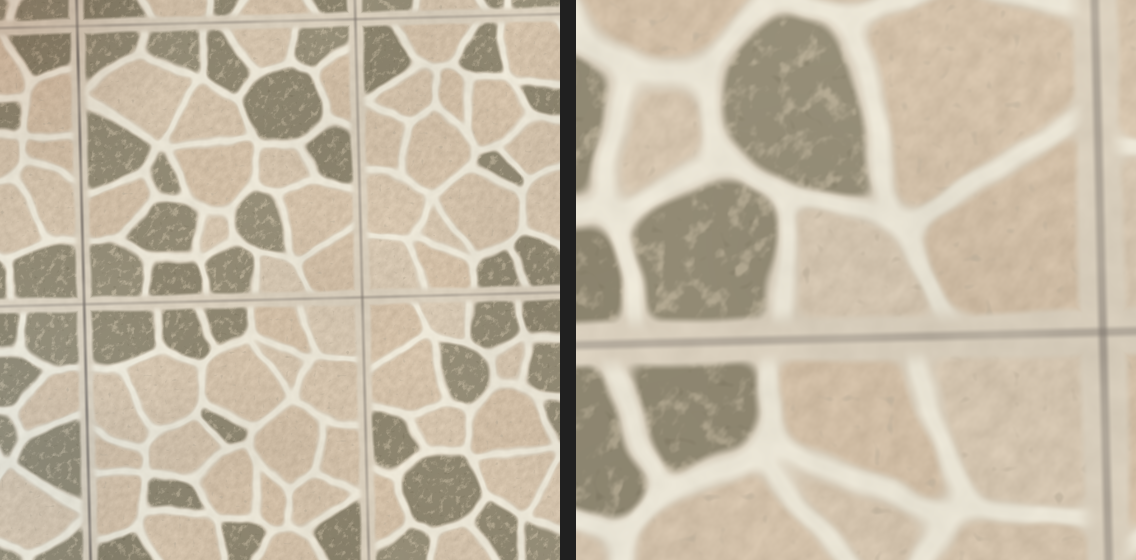
Left: the whole. Right: its middle third, enlarged.
This texture is drawn by a Shadertoy shader. Its source:

```glsl
// Worn floor of square tiles printed with crazy paving in beige and olive stone.

const float TILE = 0.497;                  // tile side, in canvas units
const vec2 CORNER = vec2(0.647, 0.469);    // a corner shared by four tiles
const float TILT = 0.025;                  // slight turn of the whole floor
const float CELLS = 5.0;                   // stones along each tile side

const vec3 BEIGE = vec3(0.81, 0.735, 0.64);
const vec3 TAUPE = vec3(0.73, 0.68, 0.60);
const vec3 OLIVE = vec3(0.555, 0.525, 0.44);
const vec3 OLIVE_FLECK = vec3(0.68, 0.64, 0.55);
const vec3 GROUT = vec3(0.84, 0.80, 0.73);
const vec3 CREAM = vec3(0.91, 0.89, 0.83);
const vec3 SEAM = vec3(0.47, 0.44, 0.41);

vec2 hash2(vec2 p) {
    vec3 q = fract(p.xyx * vec3(0.1031, 0.1030, 0.0973));
    q += dot(q, q.yzx + 33.33);
    return fract((q.xx + q.yz) * q.zy);
}

float cornerSlope(vec2 cell, vec2 offset) {
    float angle = 6.2832 * hash2(cell).x;
    return dot(vec2(cos(angle), sin(angle)), offset);
}

// Gradient noise, roughly -0.7 to 0.7
float noise(vec2 p) {
    vec2 i = floor(p), f = p - i;
    vec2 u = f * f * f * (f * (f * 6.0 - 15.0) + 10.0);
    vec2 e = vec2(1.0, 0.0);
    return mix(mix(cornerSlope(i, f), cornerSlope(i + e, f - e), u.x),
               mix(cornerSlope(i + e.yx, f - e.yx), cornerSlope(i + 1.0, f - 1.0), u.x), u.y);
}

float fbm(vec2 p) {
    return noise(p) + 0.5 * noise(p * 2.03 + 17.0) + 0.25 * noise(p * 4.1 + 41.0);
}

float smoothMin(float a, float b, float k) {
    float h = max(k - abs(a - b), 0.0) / k;
    return min(a, b) - 0.25 * h * h * k;
}

// Stone centre in xy, size weight in z
vec3 stoneSite(vec2 cell, float seed) {
    vec2 jitter = hash2(cell + seed) - 0.5;
    float weight = 0.02 * hash2(cell + seed + 57.0).x;
    return vec3((cell + 0.5 + 0.8 * jitter) / CELLS, weight);
}

float power(vec2 p, vec3 site) {
    vec2 d = p - site.xy;
    return dot(d, d) - site.z;
}

// Weighted Voronoi: x is the distance to the stone's edge, yz its cell
vec3 paving(vec2 p, float seed) {
    vec2 owner = vec2(0.0);
    float nearest = 9.0;
    for (float n = 0.0; n < CELLS * CELLS; n++) {
        vec2 cell = vec2(mod(n, CELLS), floor((n + 0.5) / CELLS));
        float d = power(p, stoneSite(cell, seed));
        if (d < nearest) { nearest = d; owner = cell; }
    }
    vec3 home = stoneSite(owner, seed);
    float edge = 1.0;
    for (float n = 0.0; n < CELLS * CELLS; n++) {
        vec2 cell = vec2(mod(n, CELLS), floor((n + 0.5) / CELLS));
        if (cell == owner) continue;
        vec3 site = stoneSite(cell, seed);
        float d = (power(p, site) - nearest) / (2.0 * length(site.xy - home.xy));
        edge = smoothMin(edge, d, 0.022);
    }
    return vec3(edge, owner);
}

vec3 stoneColor(vec2 uv, vec2 cell, float seed) {
    float checker = mod(cell.x + cell.y, 2.0);
    vec2 pick = hash2(cell + seed + 91.0);
    float isDark = step(pick.x, mix(0.80, 0.08, checker));
    float grain = fbm(mat2(0.8, 0.6, -0.6, 0.8) * uv * vec2(85.0, 65.0));
    float specks = smoothstep(0.30, 0.62, noise(uv * 120.0 + 9.0));
    vec3 light = mix(BEIGE, GROUT, 0.5 * pick.y * pick.y) + 0.045 * grain;
    light = mix(light, TAUPE, 0.65 * specks);
    vec3 dark = mix(OLIVE, OLIVE_FLECK, smoothstep(0.0, 0.65, grain));
    dark += 0.05 * (pick.y - 0.5) - 0.04 * specks;
    return mix(light, dark, isDark);
}

// Dark groove along one set of tile sides
float seamLine(float dist, float soft, float strength) {
    return strength * (1.0 - smoothstep(0.004 - soft, 0.006 + soft, dist));
}

void mainImage(out vec4 fragColor, in vec2 fragCoord) {
    vec2 uv = fragCoord / iResolution.xy;
    float soft = 0.75 / (iResolution.y * TILE) + 0.002;

    // Tile grid: two designs in a checkerboard, half-turned in alternate columns
    vec2 d = uv - CORNER;
    vec2 grid = (d + TILT * vec2(d.y, -d.x)) / TILE;
    vec2 id = floor(grid), local = grid - id;
    vec2 side = min(local, 1.0 - local);
    float seed = 13.0 + 20.0 * mod(id.x + id.y, 2.0);
    vec2 p = mod(id.x, 2.0) < 0.5 ? 1.0 - local : local;

    // Stones with wavy outlines, held clear of the tile edge
    vec2 wave = vec2(noise(p * 6.0 + seed), noise(p * 6.0 + seed + 31.0));
    wave += 0.3 * vec2(noise(p * 19.0), noise(p * 19.0 + 7.0));
    vec3 stone = paving(p + 0.022 * wave, seed);
    float edge = smoothMin(stone.x, min(side.x, side.y) - 0.010, 0.02);
    float halfJoint = 0.0165 + 0.006 * noise(p * 8.0 + seed);
    vec3 color = stoneColor(uv, stone.yz, seed);

    // Pale joints with a brighter ridge, duller beside the seams
    float ridge = 1.0 - smoothstep(0.004, 0.017, stone.x);
    ridge *= smoothstep(0.01, 0.04, min(side.x, side.y));
    vec3 joint = mix(GROUT, CREAM, ridge) + 0.025 * fbm(uv * 45.0);
    color = mix(joint, color, smoothstep(halfJoint - soft - 0.003, halfJoint + soft + 0.003, edge));

    // Seams: worn unevenly, stronger on the upright lines
    vec2 line = floor(grid + 0.5);
    float wear = 0.8 + 0.4 * noise(uv * 14.0);
    float upright = mix(0.95, 0.55, step(-0.5, line.x));
    color = mix(color, SEAM, wear * seamLine(side.x, soft, upright));
    color = mix(color, SEAM, wear * seamLine(side.y, soft, 0.42));

    // Stains and uneven light: warm above left, cool below left
    color *= 1.0 + 0.045 * fbm(uv * 3.5 + 5.0);
    color *= mix(vec3(1.0), vec3(0.93, 0.89, 0.87), smoothstep(0.35, 0.0, length(uv - vec2(0.0, 1.0))));
    color += vec3(-0.01, 0.005, 0.02) * smoothstep(0.5, 0.0, length(uv - vec2(0.0, 0.2)));
    fragColor = vec4(clamp(color, 0.0, 1.0), 1.0);
}
```
